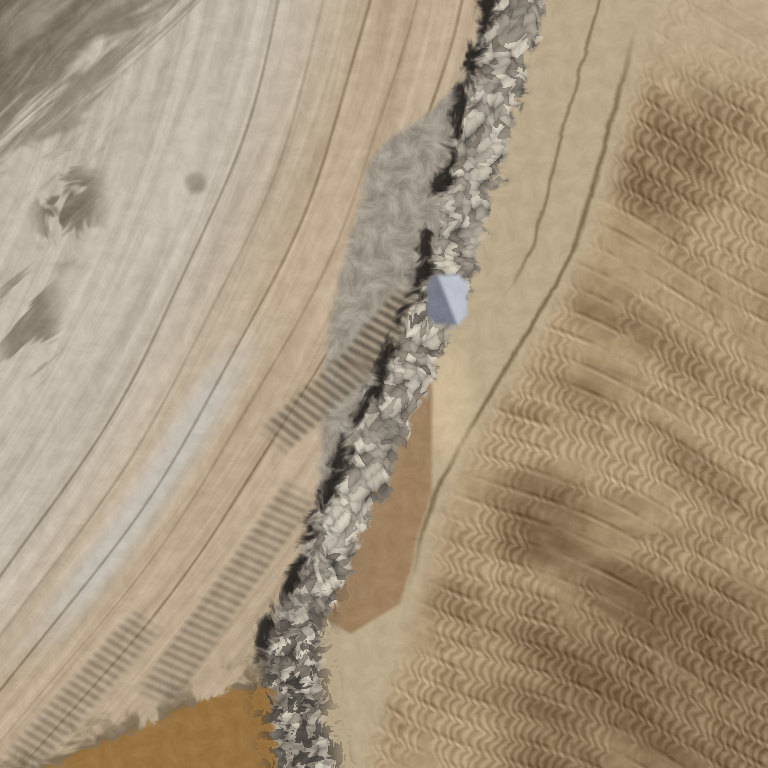
Reproduce this texture procedurally as a Shadertoy shader.

```glsl
// Aerial view of bare earthworks: a rubble trench between graded tracks and
// churned brown soil, with two muddy pools. Curved offsets place the bands;
// layered sines and cellular noise add detail.

vec2 hash2(vec2 p) {
  vec3 q = fract(p.xyx * vec3(.1031, .103, .0973));
  q += dot(q, q.yzx + 33.33);
  return fract((q.xx + q.yz) * q.zy);
}

// Layered, warped sines in 0..1
float waves(vec2 p) {
  float sum = .5, amp = .3;
  for (int i = 0; i < 5; i++) {
    p = mat2(.8, .6, -.6, .8) * p * 1.7 + 1.3;
    p += .7 * sin(p.yx * .8);
    sum += amp * sin(p.x) * sin(p.y);
    amp *= .7;
  }
  return clamp(sum, 0., 1.);
}

// Cellular noise: nearest distance and tone of that cell
vec2 cells(vec2 p) {
  vec2 best = vec2(9., 0.);
  for (int k = 0; k < 9; k++) {
    vec2 id = floor(p) + vec2(k % 3 - 1, k / 3 - 1), h = hash2(id);
    float d = length(id + h - p);
    if (d < best.x) best = vec2(d, h.y);
  }
  return best;
}

float stripe(float x, float halfWidth, float soft) {
  return 1. - smoothstep(halfWidth - soft, halfWidth + soft, abs(x));
}

float inside(float d) { return 1. - smoothstep(-.004, .004, d); }

float blob(vec2 p, vec2 centre, vec2 radius) {
  return 1. - smoothstep(.4, 1.2, length((p - centre) / radius));
}

// Ridged tread marks from a to b
vec3 tread(vec3 col, vec2 p, vec2 a, vec2 b, float strength) {
  vec2 dir = normalize(b - a), w = p - a;
  float along = dot(w, dir), across = dot(w, vec2(-dir.y, dir.x));
  float mid = .5 * length(b - a), shade = .5 + .5 * sin((along + .2 * across) * 510.);
  float cover = stripe(along - mid, mid, .02) * stripe(across, .023, .006);
  return mix(col, mix(vec3(.38, .34, .29), vec3(.64, .58, .5), shade), strength * cover);
}

float trenchX(float y) {
  return .371 + .43 * max(y - .167, 0.) - .17 * max(y - .62, 0.) + .2 * max(.09 - y, 0.);
}

float ridgeX(float y) {
  return .46 + .3 * y + .29 * max(y - .375, 0.) - .32 * max(y - .675, 0.);
}

vec3 gradedGround(vec2 p, float mottle) {
  float t = 1. - p.y, u = p.x + .22 * t + .35 * t * t;
  vec3 col = mix(vec3(.755, .715, .655), vec3(.735, .66, .56), smoothstep(.34, .5, u));
  col += .1 * waves(vec2(u * 70., p.y * 4.)) - .05;
  col = mix(col, vec3(.77, .755, .725), .8 * stripe(u - .482, .028, .02) * stripe(p.y - .36, .18, .08));
  for (float i = 0.; i < 5.; i++) {
    float lane = .365 + .0585 * i + .003 * sin(p.y * 17. + i);
    col -= (.16 - .08 * mod(i, 2.)) * stripe(u - lane, .002, .002);
  }
  // Dark scraped corner and stains
  float slope = p.y - .79 - .95 * p.x, scrape = waves(vec2(slope * 32., (p.x + p.y) * 5.));
  float dark = smoothstep(-.06, .06, slope + .2 * (scrape - .5));
  dark += blob(p, vec2(.09, .73), vec2(.05, .08)) * smoothstep(.35, .6, mottle);
  dark += blob(p, vec2(.035, .58), vec2(.05, .09)) * smoothstep(.4, .65, scrape);
  dark += .6 * blob(p, vec2(.255, .762), vec2(.016));
  return mix(col, vec3(.35, .31, .25) + .22 * scrape, .85 * min(dark, 1.));
}

vec3 churnedGround(vec2 p, float mottle) {
  float v = p.y + .48 * p.x + .012 * sin(p.x * 14.), edge = fract(v * 31.);
  float wet = blob(p, vec2(.7, .33), vec2(.08)) + blob(p, vec2(.87, .79), vec2(.09))
    + blob(p, vec2(.9, .1), vec2(.28, .2));
  wet = .7 * wet + .9 * waves(vec2(v * 16., p.x * 5.)) + .4 * mottle - .52;
  vec3 col = mix(vec3(.68, .59, .46), vec3(.475, .38, .28), clamp(wet, 0., 1.));
  float ridges = sin(p.x * 560. + 5. * sin(edge * 3.14) + 6. * mottle);
  col += .055 * ridges * smoothstep(.25, .6, waves(p * 8.));
  col += .12 * (stripe(edge - .12, .06, .06) - stripe(edge - .3, .06, .06)) * (mottle - .2);
  return mix(col, vec3(.75, .68, .57), .7 * smoothstep(.82, .98, p.y));
}

void mainImage(out vec4 fragColor, in vec2 fragCoord) {
  vec2 p = fragCoord / iResolution.xy;
  float mottle = waves(p * 22.), grit = waves(p * 75. + 4.) - .5;
  float off = p.x - trenchX(p.y) + .012 * (mottle - .5);
  float ridge = p.x - ridgeX(p.y) + .006 * (mottle - .5);

  // Ground on either side and the grey shelf
  vec3 col = mix(gradedGround(p, mottle), vec3(.725, .655, .54), smoothstep(0., .02, off));
  col = mix(col, churnedGround(p, mottle), smoothstep(0., .05, ridge));
  float shelf = .015 + .05 * smoothstep(.28, .66, p.y) * smoothstep(.92, .77, p.y);
  col = mix(col, vec3(.6, .575, .53) + .12 * grit, .9 * stripe(off + shelf, shelf, .008));

  // Ruts, cream spoil and pools
  col -= .24 * stripe(ridge, .003, .004) * stripe(p.y - .6, .32, .07);
  col -= .2 * stripe(ridge + .057, .002, .003) * smoothstep(.6, .68, p.y);
  col = mix(col, vec3(.79, .72, .59), blob(p, vec2(.585, .475), vec2(.035, .085)));
  float pool = max(max(.03 - off, ridge + .005), max(p.x - .562, .175 + .6 * abs(p.x - .456) - p.y));
  col = mix(col, vec3(.61, .5, .375), inside(pool));
  float pond = max(p.y - .42 * p.x + .025, max(p.x - .36, p.y - .105)) + .012 * grit;
  col = mix(col, vec3(.49, .43, .34), smoothstep(.05, 0., pond) * smoothstep(.25, .6, mottle));
  col = mix(col, vec3(.59, .445, .26), inside(pond));

  // Vehicle tread marks
  col = tread(col, p, vec2(.535, .61), vec2(.46, .52), .85);
  col = tread(col, p, vec2(.47, .53), vec2(.36, .43), .65);
  col = tread(col, p, vec2(.39, .36), vec2(.2, .09), .45);
  col = tread(col, p, vec2(.19, .19), vec2(.02, 0.), .45);

  // Rubble, broken crevice and low debris
  vec2 stone = cells(p * 78. + 2. * mottle);
  vec3 rubble = mix(vec3(.45, .42, .38), vec3(.79, .76, .7), stone.y) * (1.1 - .5 * stone.x * stone.x);
  col = mix(col, rubble, stripe(off - .012 + .02 * grit, .033, .006));
  float crack = stripe(off + .027 + .012 * grit, .011, .008) * smoothstep(.1, .16, p.y);
  crack *= smoothstep(.25, .65, waves(p * vec2(45., 22.)));
  float debris = stripe(off - .01, .045, .03) * smoothstep(.34, .1, p.y) * smoothstep(0., .12, grit);
  col = mix(col, vec3(.18, .165, .15), max(crack, .7 * debris));

  // Blue-grey boulder
  vec2 q = p - vec2(.582, .61), a = abs(q);
  vec3 facet = mix(vec3(.47, .48, .53), vec3(.73, .75, .79), inside(-q.x - .4 * q.y));
  col = mix(col, facet, inside(max(max(a.x - .026, a.y - .032), .7 * (a.x + a.y) - .033)));
  fragColor = vec4(col + .05 * grit, 1.);
}
```
